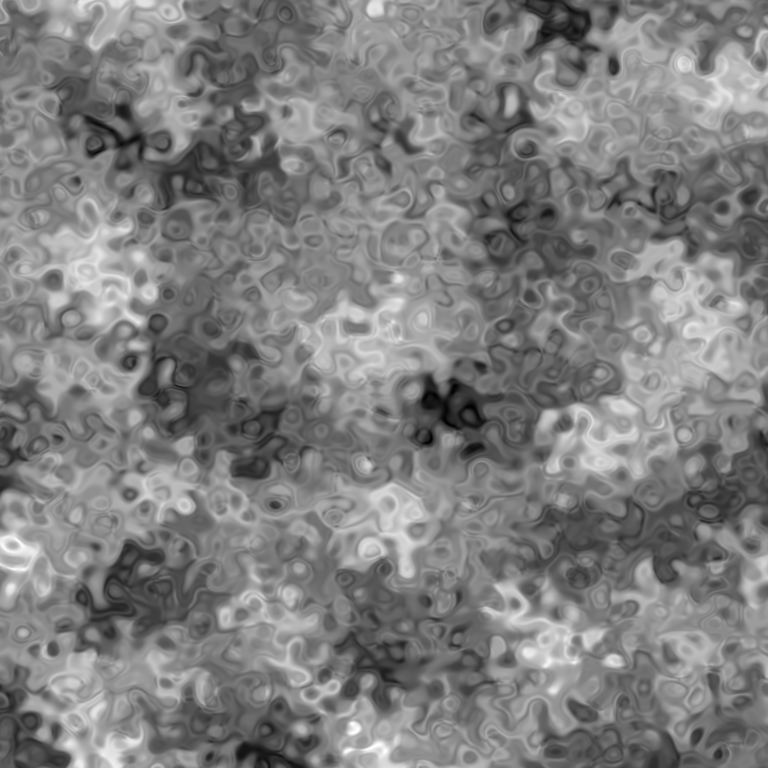
This texture is drawn by a Shadertoy shader. Its source:

```glsl
// Grey smoky marbling: cloudy light and dark patches curled into tiny rings and folds.

const float MEAN_GREY = 0.49;      // average brightness
const float CONTRAST = 0.143;      // standard deviation of brightness
const float CLOUD_CYCLES = 3.7;    // broad patches across the canvas
const float OCTAVE_STEP = 2.0;     // frequency ratio between octaves
const float OCTAVE_GAIN = 0.63;    // weight ratio between octaves
const int OCTAVES = 4;
const float CURL_CYCLES = 25.0;    // small rings across the canvas
const float CURL_REACH = 0.0185;   // how far the rings drag the clouds
const vec2 CLOUD_STRETCH = vec2(0.86, 1.08);  // patches slightly wider than tall
const int WAVES = 14;              // sines layered in each field
const float PI = 3.14159;

float hash(float n) {
    return fract(sin(n * 127.1) * 43758.5);
}

// Smooth random field of unit variance: sines in all directions.
float waveField(vec2 p, float cycles, float seed) {
    float sum = 0.0;
    for (int i = 0; i < WAVES; i++) {
        float id = seed * 41.0 + float(i);
        float angle = PI * (float(i) + hash(id)) / float(WAVES);
        float frequency = cycles * mix(0.65, 1.35, hash(id + 0.37));
        float phase = 2.0 * PI * hash(id + 0.71);
        vec2 direction = vec2(cos(angle), sin(angle));
        sum += cos(2.0 * PI * frequency * dot(p, direction) + phase);
    }
    return sum * sqrt(2.0 / float(WAVES));
}

// Octaves of the wave field, scaled back to unit variance.
float clouds(vec2 p) {
    float sum = 0.0;
    float variance = 0.0;
    float weight = 1.0;
    float cycles = CLOUD_CYCLES;
    for (int i = 0; i < OCTAVES; i++) {
        sum += weight * waveField(p, cycles, float(i) + 3.0);
        variance += weight * weight;
        weight *= OCTAVE_GAIN;
        cycles *= OCTAVE_STEP;
    }
    return sum / sqrt(variance);
}

void mainImage(out vec4 fragColor, in vec2 fragCoord) {
    vec2 p = fragCoord / iResolution.y;

    // Fine displacement folds the clouds over themselves into rings.
    vec2 curl = vec2(waveField(p, CURL_CYCLES, 1.0), waveField(p, CURL_CYCLES, 2.0));
    float shade = clouds((p + CURL_REACH * curl) * CLOUD_STRETCH);

    float grey = clamp(MEAN_GREY + CONTRAST * shade, 0.0, 1.0);
    fragColor = vec4(vec3(grey), 1.0);
}
```
